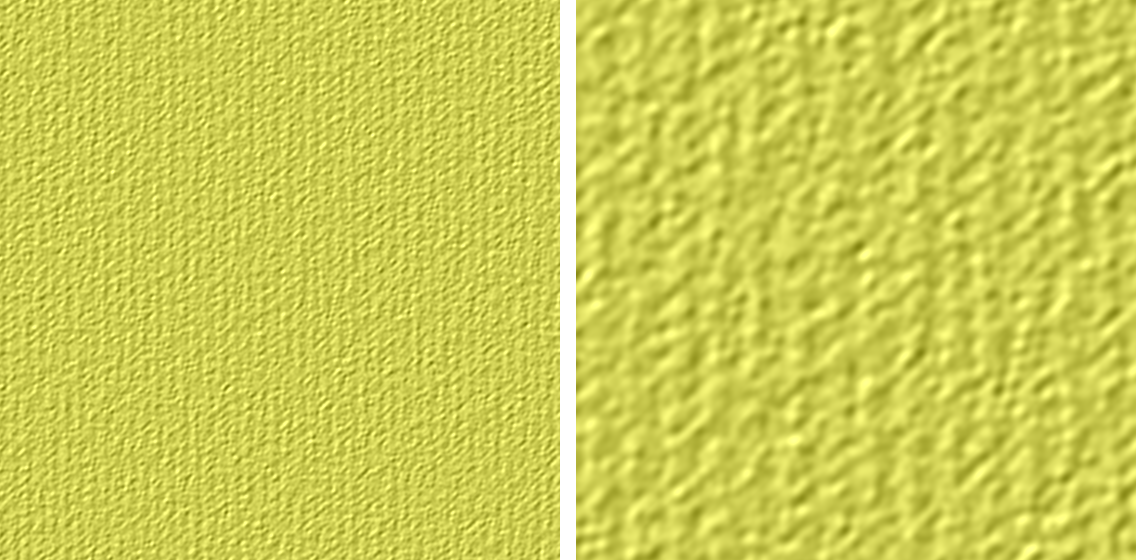
Left, the full canvas; right, a detail of the centre.
Give the GLSL for this texture, as a three.js fragment shader.

```glsl
varying vec2 vUv;

const float TAU = 6.2831853;
const vec3 BASE_COLOR = vec3(0.8, 0.802, 0.32);
const vec3 RELIEF_TINT = vec3(1.0, 0.99, 0.9);

float hash(vec2 cell) {
  return fract(sin(dot(cell, vec2(12.9898, 78.233))) * 43758.5453);
}

float valueNoise(vec2 p) {
  vec2 cell = floor(p);
  vec2 f = fract(p);
  vec2 blend = f * f * (3.0 - 2.0 * f);
  float low = mix(hash(cell), hash(cell + vec2(1.0, 0.0)), blend.x);
  float high = mix(hash(cell + vec2(0.0, 1.0)), hash(cell + vec2(1.0, 1.0)), blend.x);
  return mix(low, high, blend.y);
}

// Coordinates along and across the rising diagonal
vec2 diagonalAxes(vec2 p) {
  return vec2(p.x + p.y, p.y - p.x) * 0.70710678;
}

// Faint knit: upright ribs crossed by slanted rows
float knit(vec2 p, float ribs, float rows) {
  float rib = cos(TAU * ribs * p.x);
  float row = cos(TAU * (rows * p.y - ribs * p.x));
  return 0.12 * rib + 0.06 * row;
}

// Slanted fibres and upright grains laid over the knit
float clothHeight(vec2 p) {
  float fibres = valueNoise(diagonalAxes(p) * vec2(112.0, 185.0) + 37.2);
  float grains = valueNoise(p * 172.0);
  return 0.65 * fibres + 0.38 * grains + knit(p, 43.0, 62.0);
}

// Slope seen by a light from the upper left
float emboss(vec2 p, float reach) {
  vec2 away = vec2(reach, -reach);
  return clothHeight(p + away) - clothHeight(p - away);
}

void main() {
  float relief = emboss(vUv, 0.002);
  vec3 color = BASE_COLOR + RELIEF_TINT * relief * 0.335;
  gl_FragColor = vec4(clamp(color, 0.0, 1.0), 1.0);
}
```
